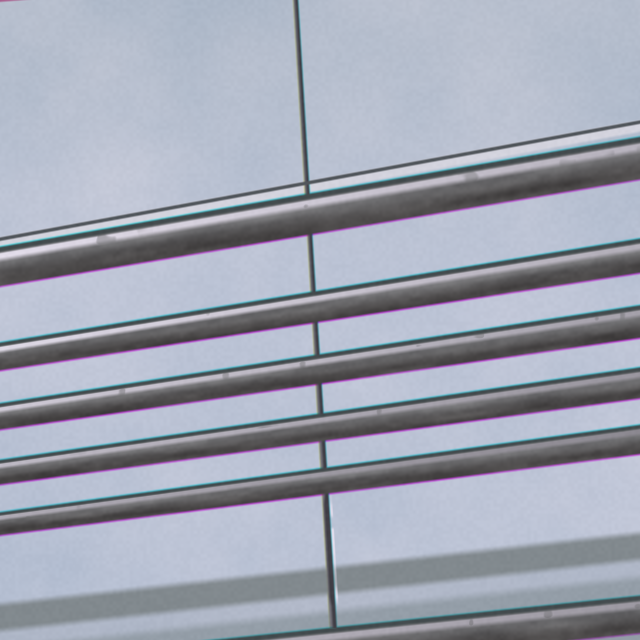
Give the GLSL for this pattern, as a Shadertoy shader.

```glsl
// Slanted metal rails in front of a pale, cloudy panel wall with one upright seam.
// Each rail is a shaded cross-section swept between a left and a right height;
// small per-channel edge offsets give the coloured fringes of a cheap lens.

float hash(vec2 p) {
    p = fract(p * vec2(0.1031, 0.1137));
    p += dot(p, p.yx + 33.33);
    return fract((p.x + p.y) * p.x * 17.0);
}

float noise(vec2 p) {
    vec2 i = floor(p), f = fract(p);
    f = f * f * (3.0 - 2.0 * f);
    return mix(mix(hash(i), hash(i + vec2(1, 0)), f.x),
               mix(hash(i + vec2(0, 1)), hash(i + vec2(1, 1)), f.x), f.y);
}

float fbm(vec2 p) {
    float sum = 0.0, amp = 0.5;
    for (int i = 0; i < 4; i++) {
        sum += amp * noise(p);
        p = p * 2.03 + 17.0;
        amp *= 0.5;
    }
    return sum;
}

// Soft step on three channels at once
vec3 softEdge(vec3 d) {
    float soft = max(0.0022, 1.0 / iResolution.y);
    return smoothstep(-soft, soft, d);
}

// Soft-edged band of the given thickness, measured down from its top
float band(float h, float thick, float soft) {
    return smoothstep(-soft, soft, h) * smoothstep(-soft, soft, thick - h);
}

// ends and thick hold the values at the left and right canvas border
void drawRail(inout vec3 col, vec2 p, vec2 ends, vec2 thick, float shine) {
    float h = p.y - mix(ends.x, ends.y, p.x);
    float t = mix(thick.x, thick.y, p.x);
    float q = h / t;
    float seed = ends.x * 91.0;

    // Body darkens downward, with long streaks
    vec3 metal = mix(vec3(0.44, 0.44, 0.45), vec3(0.285, 0.275, 0.275), smoothstep(0.3, 0.9, q));
    metal += 0.09 * (noise(vec2(p.x * 9.0 + seed, q * 5.0)) - 0.5);
    metal += 0.04 * (noise(vec2(p.x * 60.0, q * 7.0 + seed)) - 0.5);

    // Highlight, duller to the right, broken by a few worn nicks
    float glint = smoothstep(0.10, 0.19, q) * (1.0 - smoothstep(0.25, 0.42, q));
    float nick = smoothstep(0.86, 0.95, noise(vec2(p.x * 50.0 + seed, q * 3.0 + seed)));
    vec3 glintColor = vec3(0.86, 0.84, 0.89) * shine * mix(1.03, 0.83, p.x);
    metal = mix(metal, glintColor, glint * (1.0 - 0.45 * nick));

    // Dark upper lip
    metal = mix(vec3(0.26, 0.29, 0.30), metal, smoothstep(0.07, 0.18, q));

    vec3 cover = softEdge(h + vec3(0.0018, 0.0, 0.0)) * softEdge(t - h + vec3(0.0, 0.0022, 0.0));
    col = mix(col, metal, cover);
}

void mainImage(out vec4 fragColor, in vec2 fragCoord) {
    vec2 p = fragCoord / iResolution.xy;
    p.y = 1.0 - p.y;

    // Cloudy wall, a little cooler near the top
    float cloud = fbm(p * 5.0 + 3.0) - 0.47;
    vec3 col = mix(vec3(0.705, 0.74, 0.80), vec3(0.735, 0.765, 0.835), smoothstep(0.0, 0.5, p.y));
    col += cloud * vec3(0.13, 0.09, 0.07);

    // Blurred shadows low on the wall
    float shadowH = p.y - mix(0.944, 0.833, p.x);
    float lower = smoothstep(0.060, 0.078, shadowH);
    col = mix(col, vec3(0.66, 0.69, 0.75), 0.6 * smoothstep(0.03, 0.05, shadowH));
    col = mix(col, vec3(0.56, 0.60, 0.635), 0.85 * lower);
    col = mix(col, vec3(0.49, 0.52, 0.535), 0.93 * band(shadowH, 0.042, 0.007));

    // Bright ledge above the thickest rail
    float ledgeH = p.y - mix(0.371, 0.188, p.x);
    col = mix(col, vec3(0.83, 0.83, 0.87), band(ledgeH, 0.018, 0.003));

    // Upright seam: grey on the left, dark on the right, with a glint low down
    float seamX = p.x - (0.462 + 0.06 * p.y);
    float halfWidth = mix(0.0036, 0.0052, smoothstep(0.3, 0.95, p.y));
    float low = smoothstep(0.77, 0.79, p.y) * (1.0 - smoothstep(0.93, 0.95, p.y));
    float glintBreak = smoothstep(0.25, 0.6, noise(vec2(3.0, p.y * 55.0)));
    col = mix(col, vec3(0.90, 0.87, 0.93), low * glintBreak * band(seamX - 0.004, 0.006, 0.0015));
    vec3 seamColor = mix(vec3(0.46, 0.46, 0.49), vec3(0.25, 0.24, 0.27),
                         smoothstep(-0.004, 0.002, seamX + 0.002 * low));
    vec3 seamCover = softEdge(halfWidth + seamX + vec3(0.0, 0.0, 0.001))
                   * softEdge(halfWidth - seamX + vec3(0.001, 0.0, 0.0));
    col = mix(col, seamColor, seamCover * step(p.y, 0.982));

    // Ledge line and thickest rail
    col = mix(col, vec3(0.31, 0.33, 0.35), band(ledgeH, 0.0055, 0.002));
    drawRail(col, p, vec2(0.386, 0.214), vec2(0.061, 0.066), 1.0);

    // Four thinner rails, spacing and thickness shrinking downward
    for (int i = 0; i < 4; i++) {
        float n = float(i);
        vec2 ends = vec2(0.5355, 0.3730) + n * vec2(0.0983, 0.1078) - n * n * vec2(0.0033, 0.0036);
        drawRail(col, p, ends, vec2(0.043, 0.053) - 0.0026 * n, 0.98 - 0.07 * n);
    }

    // Rail leaving through the lower border
    drawRail(col, p, vec2(1.035, 0.931), vec2(0.058), 0.86);

    // Fringe of a shape in the upper left corner, then fine grain
    col = mix(col, vec3(0.66, 0.38, 0.56), 1.0 - smoothstep(0.001, 0.005, p.y + 0.08 * p.x));
    col += 0.02 * (noise(p * 190.0) - 0.5);
    fragColor = vec4(clamp(col, 0.0, 1.0), 1.0);
}
```
